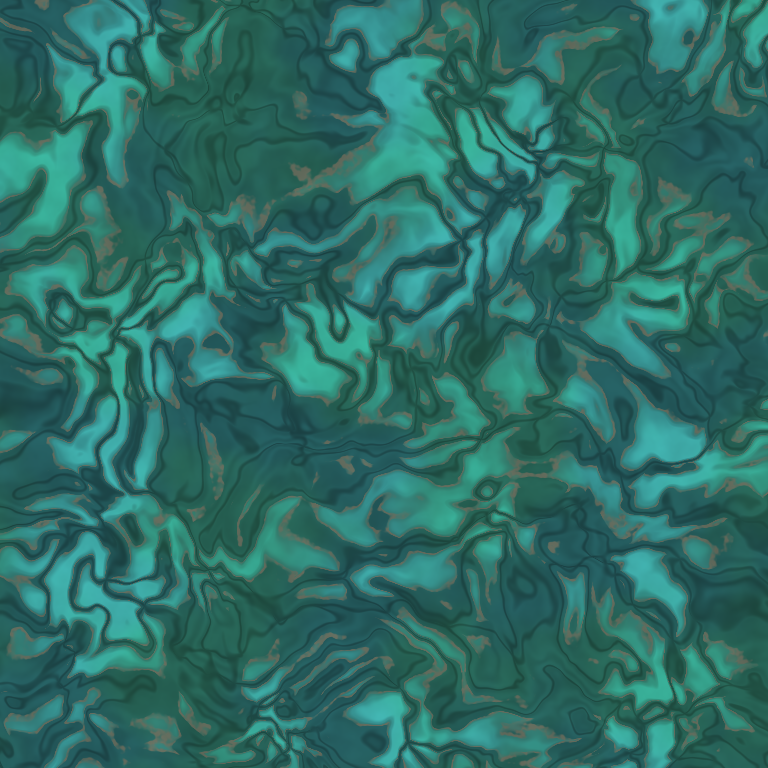
Give the GLSL for this texture, as a WebGL 1 fragment shader.

```glsl
precision highp float;
// Veined teal mineral: two domain-warped noise fields are folded into
// creased bands, and the band height picks a tone from dark seams through
// speckled brown fringes up to smooth turquoise cores.

uniform vec2 u_resolution;

vec2 randomGradient(vec2 cell) {
  float angle = 6.2832 * fract(sin(dot(cell, vec2(127.1, 311.7))) * 43758.545);
  return vec2(cos(angle), sin(angle));
}

float gradientNoise(vec2 p) {
  vec2 i = floor(p), f = fract(p);
  vec2 u = f * f * f * (f * (f * 6.0 - 15.0) + 10.0);
  float a = dot(randomGradient(i), f);
  float b = dot(randomGradient(i + vec2(1.0, 0.0)), f - vec2(1.0, 0.0));
  float c = dot(randomGradient(i + vec2(0.0, 1.0)), f - vec2(0.0, 1.0));
  float d = dot(randomGradient(i + 1.0), f - 1.0);
  return mix(mix(a, b, u.x), mix(c, d, u.x), u.y);
}

float fbm(vec2 p) {
  float sum = 0.0, gain = 1.0;
  for (int i = 0; i < 4; i++) {
    sum += gain * gradientNoise(p);
    p = mat2(1.6, 1.2, -1.2, 1.6) * p + 17.3;
    gain *= 0.45;
  }
  return sum;
}

// Soft absolute sine: rounded bands parted by narrow creases
float foldBands(float x) {
  float s = sin(x);
  return sqrt(s * s + 0.003);
}

void main() {
  vec2 uv = gl_FragCoord.xy / u_resolution.y;

  // Bend the plane so that the bands curl and pinch
  vec2 p = uv + 0.12 * vec2(fbm(uv * 4.0 + 3.1), fbm(uv * 4.0 + 41.7));

  // Crossing folds, raised or sunk by region
  float field = fbm(p * 5.0 + 8.4);
  float bands = foldBands(field * 9.0 + 0.8);
  float cracks = foldBands(fbm(p * 4.2 + 63.2) * 6.5 + 0.5);
  float fold = min(bands, cracks * 1.2);
  float region = 0.65 + 1.05 * fbm(uv * 4.5 + 27.9);
  float grain = gradientNoise(p * 75.0) + 0.7 * gradientNoise(uv * 170.0);
  float height = fold * region + 0.025 * gradientNoise(p * 34.0);

  // Drift between green and blue stone
  float blueness = smoothstep(-0.35, 0.4, fbm(uv * 5.5 + 91.0));
  vec3 seam = mix(vec3(0.12, 0.30, 0.25), vec3(0.11, 0.27, 0.28), blueness);
  vec3 dark = mix(vec3(0.15, 0.385, 0.33), vec3(0.14, 0.355, 0.365), blueness);
  vec3 middle = mix(vec3(0.20, 0.48, 0.42), vec3(0.20, 0.48, 0.47), blueness);
  vec3 bright = mix(vec3(0.20, 0.57, 0.49), vec3(0.21, 0.56, 0.56), blueness);
  vec3 core = mix(vec3(0.22, 0.68, 0.59), vec3(0.25, 0.68, 0.67), blueness);

  // Tone ramp from seam to core
  vec3 color = mix(seam, dark, smoothstep(0.03, 0.27, fold));
  color *= 1.0 + 0.05 * sin(field * 34.0);
  color = mix(color, middle, smoothstep(0.37, 0.48, height));
  color = mix(color, bright, smoothstep(0.48, 0.62, height));
  color = mix(color, core, smoothstep(0.62, 0.86, height));

  // Broken brown fringe on the slope between dark and middle
  float fringe = 1.0 - smoothstep(0.02, 0.065, abs(height - 0.43 + 0.05 * grain));
  float speckle = smoothstep(-0.35, 0.3, grain + 0.6 * gradientNoise(uv * 110.0 + 5.0));
  color = mix(color, vec3(0.41, 0.42, 0.36), fringe * (0.35 + 0.55 * speckle));

  // Faint cloudiness inside the stone
  color *= 1.0 + 0.09 * fbm(uv * 22.0 + 12.0);
  gl_FragColor = vec4(color, 1.0);
}
```
